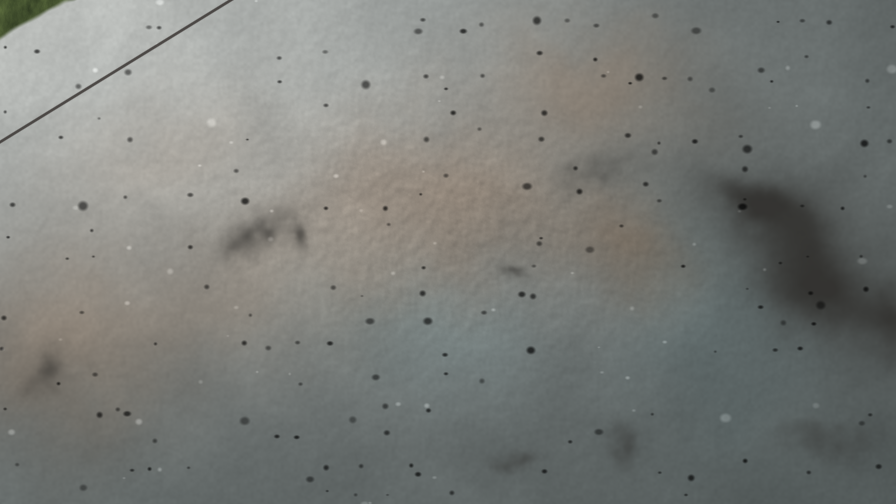
A WebGL 1 fragment shader for this texture:

```glsl
precision highp float;
uniform vec2 u_resolution;

#define SHADE vec3(0.345, 0.372, 0.370)
#define LIGHT vec3(0.400, 0.385, 0.375)
#define RUST vec3(0.055, -0.012, -0.055)
#define SOOT vec3(0.185, 0.180, 0.170)
#define GRIT_SCALE 65.0
#define GRIT_RELIEF 0.17
#define MOTTLE 0.085
#define PIT_DARKNESS 0.72
#define CHIP_BRIGHTNESS 0.17

float hash(vec2 p) {
  vec3 q = fract(vec3(p.xyx) * 0.1031);
  q += dot(q, q.yzx + 33.33);
  return fract((q.x + q.y) * q.z);
}

float noise(vec2 p) {
  vec2 i = floor(p), f = fract(p);
  f = f * f * (3.0 - 2.0 * f);
  return mix(mix(hash(i), hash(i + vec2(1.0, 0.0)), f.x),
             mix(hash(i + vec2(0.0, 1.0)), hash(i + vec2(1.0)), f.x), f.y);
}

float fbm(vec2 p) {
  float sum = 0.0, gain = 0.5;
  for (int i = 0; i < 5; i++) {
    sum += gain * noise(p);
    p = mat2(1.6, 1.2, -1.2, 1.6) * p + 7.3;
    gain *= 0.5;
  }
  return sum;
}

// Soft ellipse, rotated by angle
float blob(vec2 p, vec2 center, vec2 radius, float angle) {
  float c = cos(angle), s = sin(angle);
  vec2 d = p - center;
  d = vec2(c * d.x + s * d.y, c * d.y - s * d.x) / radius;
  return exp(-dot(d, d));
}

// One randomly placed, uneven spot in some of the grid cells
float spots(vec2 p, float cells, float radius, float density, float seed) {
  vec2 id = floor(p * cells) + seed;
  vec2 center = 0.25 + 0.5 * vec2(hash(id + 3.1), hash(id + 8.7));
  vec2 d = (fract(p * cells) - center) / cells;
  d.y *= 1.0 + 0.5 * hash(id + 5.9);
  float size = radius * (0.45 + 0.75 * hash(id + 1.7));
  float soft = 1.2 / u_resolution.y + 0.25 * size;
  float shape = 1.0 - smoothstep(size - soft, size + soft, length(d));
  return shape * step(hash(id), density) * (0.5 + 0.5 * hash(id + 4.3));
}

void main() {
  vec2 p = gl_FragCoord.xy / u_resolution.y;
  float px = 1.0 / u_resolution.y;
  vec2 wobble = vec2(fbm(p * 7.0), fbm(p * 7.0 + 31.0)) - 0.48;
  vec2 w = p + 0.13 * wobble;

  // Daylight falling off from the upper left
  float glow = blob(p, vec2(0.0, 1.0), vec2(1.16, 0.67), 0.0);
  vec3 color = SHADE + LIGHT * glow;
  color += 0.045 * blob(p, vec2(0.85, 0.55), vec2(0.6, 0.35), 0.0);
  color -= 0.035 * smoothstep(0.35, 0.0, p.y) * smoothstep(0.9, 1.78, p.x);

  // Broad rusty stains and cooler patches
  float rust = 0.85 * blob(w, vec2(0.93, 0.60), vec2(0.32, 0.18), -0.15);
  rust += 0.75 * blob(w, vec2(1.20, 0.83), vec2(0.19, 0.11), -0.1);
  rust += 0.70 * blob(w, vec2(1.25, 0.50), vec2(0.10, 0.09), -0.5);
  rust += 0.60 * blob(w, vec2(0.44, 0.42), vec2(0.38, 0.17), 0.35);
  rust += 0.55 * blob(w, vec2(0.10, 0.32), vec2(0.18, 0.20), 0.5);
  rust += 0.40 * blob(w, vec2(0.30, 0.70), vec2(0.22, 0.12), 0.4);
  color += RUST * rust;
  color -= 0.025 * rust;
  float cool = blob(w, vec2(0.86, 0.34), vec2(0.20, 0.10), -0.3);
  cool += blob(w, vec2(1.42, 0.38), vec2(0.18, 0.25), 0.4);
  color += vec3(-0.005, 0.015, 0.020) * cool;

  // Cloudy mottling and gritty relief lit from the upper left
  color *= 1.0 + MOTTLE * 2.0 * (fbm(w * 8.0 + 12.0) - 0.48);
  vec2 grit = p * GRIT_SCALE;
  float relief = fbm(grit) - fbm(grit + vec2(-0.35, 0.45));
  float rough = 0.35 + 0.65 * blob(w, vec2(0.90, 0.55), vec2(0.45, 0.26), -0.2);
  color *= 1.0 + GRIT_RELIEF * rough * relief;
  color *= 1.0 + 0.035 * (noise(p * 150.0) - 0.5);

  // Large sooty patch at the right
  float soot = 0.55 * blob(w, vec2(1.60, 0.50), vec2(0.23, 0.14), -0.65);
  soot += 0.50 * blob(w, vec2(1.50, 0.59), vec2(0.11, 0.045), -0.5);
  soot += 0.45 * blob(w, vec2(1.65, 0.44), vec2(0.12, 0.06), -0.5);
  soot += 0.50 * blob(w, vec2(1.78, 0.37), vec2(0.05, 0.05), 0.0);

  // Smaller scuffs
  float scuff = 0.32 * blob(w, vec2(1.20, 0.657), vec2(0.08, 0.04), 0.3);
  scuff += 0.48 * blob(w, vec2(0.52, 0.525), vec2(0.075, 0.035), 0.4);
  scuff += 0.45 * blob(w, vec2(0.60, 0.51), vec2(0.018, 0.03), 0.2);
  scuff += 0.40 * blob(w, vec2(0.116, 0.25), vec2(0.035, 0.03), 0.6);
  scuff += 0.40 * blob(w, vec2(1.035, 0.42), vec2(0.025, 0.012), -0.2);
  scuff += 0.35 * blob(w, vec2(1.03, 0.104), vec2(0.04, 0.015), -0.2);
  scuff += 0.35 * blob(w, vec2(1.24, 0.097), vec2(0.018, 0.035), 0.2);
  scuff += 0.30 * blob(w, vec2(1.67, 0.12), vec2(0.09, 0.03), 0.2);
  scuff *= 0.6 + 0.8 * noise(p * 45.0);
  color = mix(color, SOOT, clamp(soot + scuff, 0.0, 0.9));

  // Dark pits and pale chips
  float pits = spots(p, 9.0, 0.0075, 0.34, 17.0);
  pits = max(pits, spots(p + 0.37, 17.0, 0.0045, 0.22, 53.0));
  color *= 1.0 - PIT_DARKNESS * pits;
  float chips = spots(p + 0.19, 7.0, 0.0085, 0.22, 91.0);
  chips = max(chips, spots(p + 0.71, 15.0, 0.0040, 0.12, 29.0));
  color += CHIP_BRIGHTNESS * chips;

  // Straight joint across the upper left
  float joint = abs(dot(p - vec2(0.0, 0.718), vec2(-0.524, 0.852)));
  color = mix(color, vec3(0.22, 0.20, 0.19), 0.85 * (1.0 - smoothstep(0.001, 0.0025 + px, joint)));

  // Grass beyond the slab edge
  float edge = dot(p - vec2(0.0, 0.926), vec2(-0.467, 0.884)) + 0.008 * (noise(p * 40.0) - 0.5);
  vec3 grass = mix(vec3(0.15, 0.19, 0.11), vec3(0.40, 0.47, 0.27), fbm(p * vec2(70.0, 40.0)));
  color = mix(color, grass, smoothstep(-0.003 - px, 0.004 + px, edge));

  gl_FragColor = vec4(clamp(color, 0.0, 1.0), 1.0);
}
```
